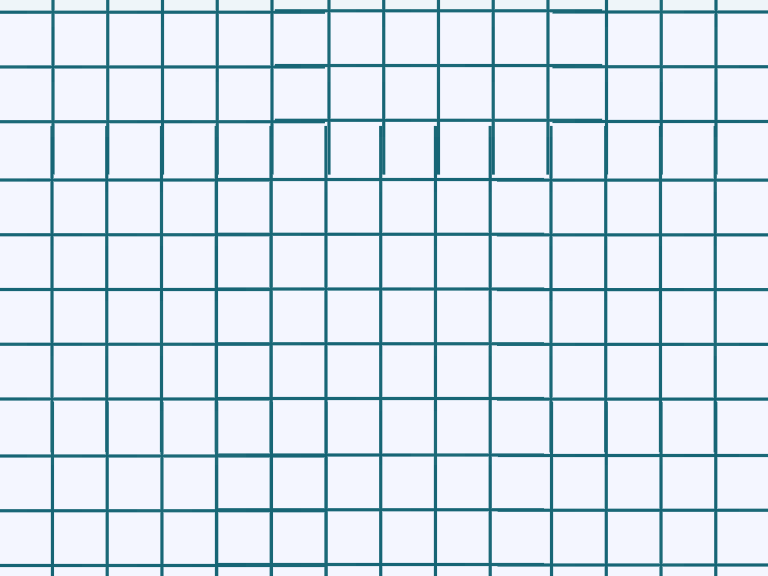
This pattern is drawn by a WebGL 2 fragment shader. Its source:

```glsl
#version 300 es
precision highp float;
// A ruled teal grid on pale paper, pieced together from three bands of three
// overlapping patches. Each patch has its own slight phase shift, so lines
// double up where patches overlap and the pitch jumps at the seams.

uniform vec2 u_resolution;
out vec4 outColor;

const float CELLS_DOWN = 10.521;   // grid pitches in the canvas height
const float HALF_WIDTH = 0.0292;   // half line width, in pitches
const float FAR = 1000.0;          // open end of a border patch
const vec3 PAPER = vec3(0.955, 0.963, 1.0);
const vec3 PAPER_EDGE = vec3(0.935, 0.960, 0.975);
const vec3 INK = vec3(0.085, 0.395, 0.460);
const vec3 INK_WORN = vec3(0.150, 0.450, 0.490);

// Hash without sine
float hash21(vec2 p) {
    vec3 h = fract(vec3(p.xyx) * 0.1031);
    h += dot(h, h.yzx + 33.33);
    return fract((h.x + h.y) * h.z);
}

// Soft 0..1 mask of the interval lo..hi
float inside(float x, float lo, float hi, float px) {
    return clamp(0.5 + min(x - lo, hi - x) / px, 0.0, 1.0);
}

// Evenly spaced lines across x, kept only if their centre lies in lo..hi
float lines(float x, float phase, float lo, float hi, float px) {
    float centre = round(x - phase) + phase;
    float keep = step(lo, centre) * step(centre, hi);
    return keep * inside(x, centre - HALF_WIDTH, centre + HALF_WIDTH, px);
}

// One rectangular piece of grid
float gridPatch(vec2 p, vec2 lo, vec2 hi, vec2 phase, float px) {
    float upright = lines(p.x, phase.x, lo.x, hi.x, px) * inside(p.y, lo.y, hi.y, px);
    float level = lines(p.y, phase.y, lo.y, hi.y, px) * inside(p.x, lo.x, hi.x, px);
    return max(upright, level);
}

// A band of three patches: left, middle and right
float gridBand(vec2 p, vec2 rows, vec3 starts, vec3 ends, vec3 phaseX, vec3 phaseY, float px) {
    float ink = 0.0;
    for (int i = 0; i < 3; i++) {
        vec2 lo = vec2(starts[i], rows.x);
        vec2 hi = vec2(ends[i], rows.y);
        ink = max(ink, gridPatch(p, lo, hi, vec2(phaseX[i], phaseY[i]), px));
    }
    return ink;
}

void main() {
    // Pitch units, measured from the upper left
    float px = CELLS_DOWN / u_resolution.y;
    vec2 p = vec2(gl_FragCoord.x, u_resolution.y - gl_FragCoord.y) * px;

    // Upper, central and lower bands
    float upper = gridBand(p, vec2(-FAR, 3.190),
        vec3(-FAR, 5.020, 10.090), vec3(5.936, 11.000, FAR),
        vec3(0.968, 0.009, 0.078), vec3(0.223, 0.197, 0.219), px);
    float central = gridBand(p, vec2(2.300, 8.265),
        vec3(-FAR, 3.945, 9.075), vec3(4.970, 9.940, FAR),
        vec3(0.950, 0.954, 0.064), vec3(0.288, 0.279, 0.290), px);
    float lower = gridBand(p, vec2(7.342, FAR),
        vec3(-FAR, 3.945, 9.085), vec3(5.970, 9.940, FAR),
        vec3(0.958, 0.954, 0.074), vec3(0.329, 0.311, 0.320), px);
    float ink = max(upper, max(central, lower));

    // Faint wear from segment to segment, and a tinted strip along the top
    float wear = hash21(floor(p + 0.5));
    vec3 inkColor = mix(INK, INK_WORN, 0.4 * wear * wear);
    vec3 paper = mix(PAPER, PAPER_EDGE, inside(p.y, -FAR, 0.2, px));

    outColor = vec4(mix(paper, inkColor, ink), 1.0);
}
```
